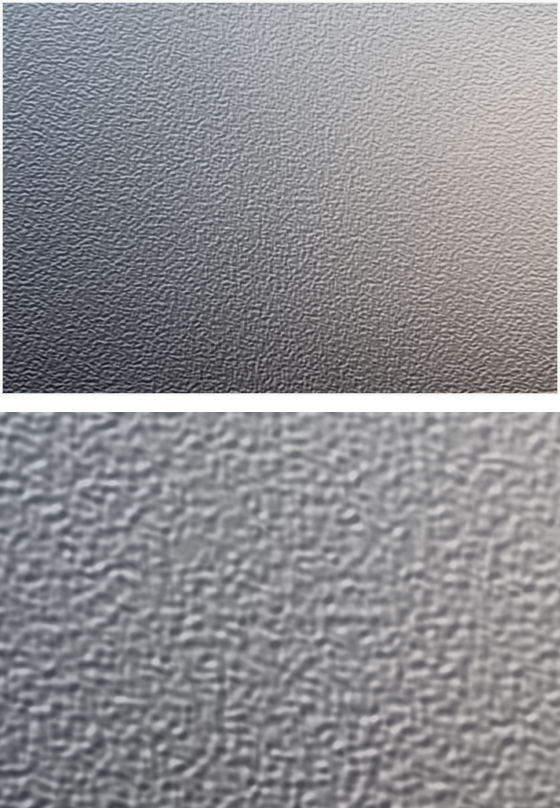
Top, the full canvas; bottom, a detail of the centre.
Reproduce this texture procedurally as a Shadertoy shader.

```glsl
// Integer hash: lattice cell to a vector in [-1, 1]
vec2 hashVector(ivec2 cell) {
    uvec2 q = uvec2(cell + 4096) * uvec2(1597u, 3571u);
    uint n = (q.x ^ (q.y << 7u)) * 747796u + 28913u;
    n = (n ^ (n >> 15u)) * 277803u;
    n = (n ^ (n >> 13u)) * 50021u;
    n ^= n >> 16u;
    return vec2(n & 65535u, n >> 16u) / 32767.5 - 1.0;
}

float cornerSlope(ivec2 cell, vec2 f, ivec2 corner) {
    return dot(hashVector(cell + corner), f - vec2(corner));
}

float gradientNoise(vec2 p) {
    ivec2 cell = ivec2(floor(p));
    vec2 f = fract(p);
    vec2 w = f * f * f * (f * (f * 6.0 - 15.0) + 10.0);
    float low = mix(cornerSlope(cell, f, ivec2(0, 0)),
                    cornerSlope(cell, f, ivec2(1, 0)), w.x);
    float high = mix(cornerSlope(cell, f, ivec2(0, 1)),
                     cornerSlope(cell, f, ivec2(1, 1)), w.x);
    return mix(low, high, w.y);
}

// Embossed surface: flat wrinkles blended with rounder pebbles
float grainHeight(vec2 p, float roundness) {
    vec2 bend = vec2(gradientNoise(p * 38.0), gradientNoise(p * 38.0 + 57.0));
    p += bend * 0.004;
    float wrinkles = gradientNoise(p * vec2(74.0, 132.0));
    float pebbles = gradientNoise(p * 108.0 + 211.0);
    return smoothstep(-0.42, 0.42, mix(wrinkles, pebbles, roundness));
}

float reliefLight(vec2 p, vec2 offset, float roundness) {
    return grainHeight(p + offset, roundness) - grainHeight(p - offset, roundness);
}

// Quadratic blend through three colours at t = 0, 0.5 and 1
vec3 blendThree(vec3 a, vec3 b, vec3 c, float t) {
    return a * (1.0 - t) * (1.0 - 2.0 * t) + b * 4.0 * t * (1.0 - t) + c * t * (2.0 * t - 1.0);
}

// Broad reflection across the sheet
vec3 sheenColor(vec2 uv) {
    float x = mix(uv.x, smoothstep(0.0, 1.0, uv.x), 0.6);
    vec3 bottom = blendThree(vec3(0.25, 0.25, 0.28), vec3(0.33, 0.32, 0.33),
                             vec3(0.43, 0.40, 0.39), x);
    vec3 middle = blendThree(vec3(0.38, 0.40, 0.44), vec3(0.54, 0.54, 0.55),
                             vec3(0.74, 0.70, 0.68), x);
    vec3 top = blendThree(vec3(0.53, 0.57, 0.62), vec3(0.68, 0.69, 0.71),
                          vec3(0.76, 0.76, 0.76), x);
    return blendThree(bottom, middle, top, uv.y);
}

float insideFrame(vec2 p, vec2 size, float margin, float blur) {
    vec2 edge = min(p, size - p);
    return smoothstep(margin - blur, margin + blur, min(edge.x, edge.y));
}

void mainImage(out vec4 fragColor, in vec2 fragCoord) {
    vec2 uv = fragCoord / iResolution.xy;
    vec2 p = fragCoord / iResolution.y;
    float aspect = iResolution.x / iResolution.y;

    // Reflection with faint uneven patches
    vec3 color = sheenColor(uv);
    color += 0.02 * gradientNoise(p * 5.0 + 17.0) + 0.015 * gradientNoise(p * 17.0);

    // Grain is roundest and lit more sideways near the centre
    float centre = exp(-9.0 * (uv.x - 0.52) * (uv.x - 0.52));
    vec2 lightOffset = vec2(-0.0014 * centre - 0.0004, 0.0026);
    float relief = reliefLight(p, lightOffset, 0.15 + 0.45 * centre);
    relief = clamp(relief * 1.5, -1.0, 1.0);

    // Highlights fade in the bright area, leaving thin shadows
    float brightness = dot(color, vec3(0.333));
    float glare = smoothstep(0.45, 0.78, brightness);
    float lightGain = mix(0.27, 0.09, glare);
    float darkGain = mix(0.19, 0.15, glare);
    vec3 highlightTint = mix(vec3(0.96, 1.0, 1.05), vec3(1.04, 1.0, 0.96), uv.x);
    color += highlightTint * lightGain * max(relief, 0.0);
    color += vec3(1.02, 1.0, 0.94) * darkGain * min(relief, 0.0);

    // Fine speckle
    color += 0.035 * gradientNoise(p * 230.0 + 91.0);

    // Pale frame
    float sheet = insideFrame(p, vec2(aspect, 1.0), 0.0068, 0.7 / iResolution.y);
    color = mix(vec3(0.97, 0.975, 0.97), color, sheet);
    fragColor = vec4(clamp(color, 0.0, 1.0), 1.0);
}
```
